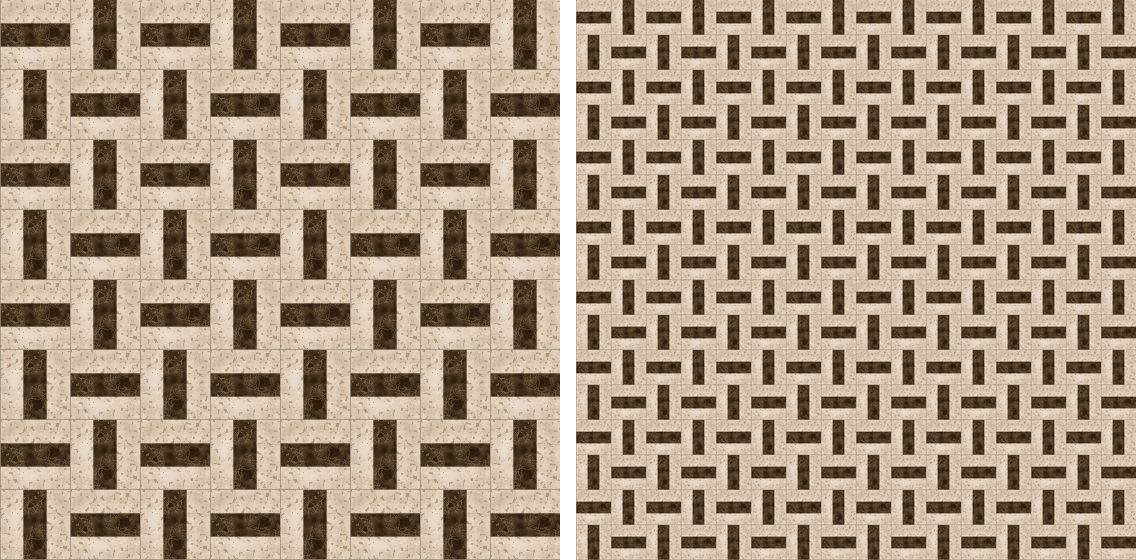
Left, the tile; right, the same tile 2 across and 2 down.
Reproduce this pattern procedurally as a three.js fragment shader.

```glsl
// Basket-weave marble floor: cream square tiles, each with a dark veined bar turned by a quarter in alternate tiles.
varying vec2 vUv;

vec2 gradient(vec2 cell) {
  float h = fract(sin(dot(cell, vec2(127.1, 311.7))) * 4375.85);
  return vec2(cos(6.2832 * h), sin(6.2832 * h));
}

float gradientNoise(vec2 p) {
  vec2 i = floor(p), f = fract(p);
  vec2 s = f * f * f * (f * (f * 6.0 - 15.0) + 10.0);
  float a = dot(gradient(i), f);
  float b = dot(gradient(i + vec2(1, 0)), f - vec2(1, 0));
  float c = dot(gradient(i + vec2(0, 1)), f - vec2(0, 1));
  float d = dot(gradient(i + vec2(1, 1)), f - vec2(1, 1));
  return mix(mix(a, b, s.x), mix(c, d, s.x), s.y);
}

float fbm(vec2 p) {
  float sum = 0.0, amp = 0.5;
  for (int k = 0; k < 4; k++) {
    sum += amp * gradientNoise(p);
    p = mat2(1.6, 1.2, -1.2, 1.6) * p + 7.3;
    amp *= 0.55;
  }
  return sum;
}

// Thin bright threads along the zero contours of the noise
float veins(vec2 p, float width) {
  return 1.0 - smoothstep(0.0, width, abs(gradientNoise(p)));
}

vec3 creamMarble(vec2 q) {
  float cloud = 0.56 + 1.5 * fbm(q * 5.0 + 3.0) + 0.45 * gradientNoise(q * 27.0);
  vec3 col = mix(vec3(0.79, 0.715, 0.62), vec3(0.91, 0.845, 0.765), clamp(cloud, 0.0, 1.0));
  // Pale patch in the lower strip
  vec2 patchPos = (q - vec2(0.44, 0.2)) * vec2(6.0, 8.0);
  col = mix(col, vec3(0.93, 0.89, 0.84), 0.75 * exp(-dot(patchPos, patchPos)));
  // Slanted brown pits, denser in the upper strip
  vec2 slant = mat2(0.8, 0.6, -0.6, 0.8) * q * vec2(15.0, 19.0);
  float pits = smoothstep(0.27, 0.46, gradientNoise(slant + 11.0) + 0.07 * q.y);
  float specks = smoothstep(0.36, 0.5, gradientNoise(q * 25.0 + 40.0));
  return mix(col, vec3(0.61, 0.49, 0.36), 0.65 * max(pits, specks));
}

vec3 darkMarble(vec2 q) {
  vec2 warped = q + 0.05 * vec2(gradientNoise(q * 9.0), gradientNoise(q * 9.0 + 20.0));
  float cloud = 0.55 + 1.5 * fbm(q * 8.0 + 31.0);
  vec3 col = mix(vec3(0.15, 0.09, 0.035), vec3(0.32, 0.245, 0.15), clamp(cloud, 0.0, 1.0));
  // Crossing vein networks, with dark clasts left between them
  float web = max(veins(warped * 7.0 + 5.0, 0.08), 0.8 * veins(warped * 12.0 + 17.0, 0.13));
  web = max(web, 0.6 * veins(warped * 19.0 + 29.0, 0.16));
  float clast = 1.0 - smoothstep(0.04, 0.09, length(warped - vec2(0.79, 0.54)));
  col = mix(col, vec3(0.14, 0.085, 0.035), 0.8 * clast);
  web *= (1.0 - 0.85 * clast) * smoothstep(-0.3, 0.2, gradientNoise(q * 6.0 + 9.0));
  col = mix(col, vec3(0.51, 0.43, 0.32), 0.75 * web);
  // Rusty flecks gathered near one end
  float flecks = smoothstep(0.2, 0.4, gradientNoise(q * 21.0 + 60.0)) * (1.0 - smoothstep(0.1, 0.45, q.x));
  return mix(col, vec3(0.66, 0.52, 0.39), 0.6 * flecks);
}

void main() {
  vec2 grid = vUv * 8.0;
  vec2 cell = floor(grid), p = fract(grid);
  vec2 blur = max(fwidth(grid), 0.0001);

  // Quarter turn on alternate tiles
  bool upright = mod(cell.x + cell.y, 2.0) < 0.5;
  vec2 q = upright ? vec2(1.0 - p.y, p.x) : p;

  // Central bar, one third of the tile wide
  float edge = upright ? blur.x : blur.y;
  float bar = clamp((1.0 / 6.0 - abs(q.y - 0.5)) / edge + 0.5, 0.0, 1.0);
  vec3 col = mix(creamMarble(q), darkMarble(q), bar);

  // Hairline grey joints between tiles
  vec2 toJoint = abs(fract(p + 0.493) - 0.5);
  vec2 joint = clamp((0.007 - toJoint) / blur + 0.5, 0.0, 1.0);
  col = mix(col, vec3(0.58, 0.54, 0.48), 0.75 * max(joint.x, joint.y));

  gl_FragColor = vec4(col, 1.0);
}
```
